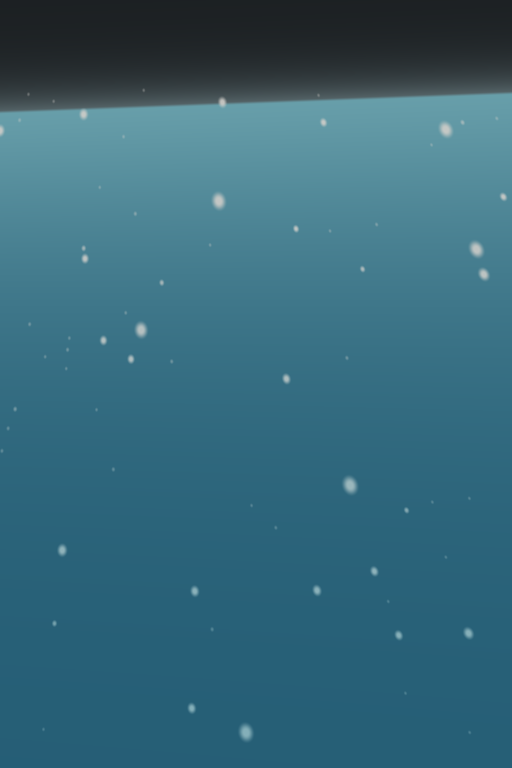
A Shadertoy shader for this background:

```glsl
const vec3 SKY_DARK = vec3(0.108, 0.124, 0.134);
const vec3 SKY_HAZE = vec3(0.335, 0.395, 0.410);
const vec3 WATER_DEEP = vec3(0.142, 0.365, 0.458);
const vec3 WATER_LIT = vec3(0.405, 0.620, 0.665);
const vec3 FLAKE_WARM = vec3(0.82, 0.81, 0.79);
const vec3 FLAKE_COOL = vec3(0.57, 0.73, 0.76);

const int FLAKE_COUNT = 66;

float hash(float n, float seed) {
    vec2 q = fract(vec2(n * 0.1031 + seed * 0.317, n * 0.1373 + seed * 0.733));
    q += dot(q, q.yx + 33.33);
    return fract((q.x + q.y) * q.x * 7.13);
}

mat2 rotation(float angle) {
    float c = cos(angle), s = sin(angle);
    return mat2(c, -s, s, c);
}

float horizonHeight(float across) {
    return mix(0.854, 0.879, across);
}

// Dark sky with a thin haze resting on the horizon
vec3 skyColor(float altitude) {
    return mix(SKY_DARK, SKY_HAZE, exp(-max(altitude, 0.0) / 0.031));
}

// Light fades with depth, a little slower toward the right
vec3 waterColor(float depth, float across) {
    float d = max(depth, 0.0) * (1.05 - 0.10 * across);
    return mix(WATER_DEEP, WATER_LIT, exp(-pow(d / 0.28, 1.2)));
}

// Soft oval spot, stretched along its local y axis
float softFlake(vec2 offset, float radius, float angle, float pixel) {
    vec2 q = rotation(angle) * offset;
    q.y /= 1.3;
    float blur = radius * 0.55 + pixel * 0.5;
    return 1.0 - smoothstep(radius - blur, radius + blur, length(q));
}

// Scattered flakes: mostly tiny, a few large, denser at upper left
vec3 addFlakes(vec3 color, vec2 p, float aspect, float pixel) {
    for (int i = 0; i < FLAKE_COUNT; i++) {
        float n = float(i) + 1.0;
        float across = pow(hash(n, 1.0), 1.15);
        float height = 0.885 * pow(hash(n, 2.0), 0.75);
        float size = pow(hash(n, 3.0), 4.0);
        float radius = mix(0.0014, 0.0074, size);
        float angle = mix(-0.1, 0.55, across);
        float opacity = mix(0.35, 0.88, smoothstep(0.0, 0.25, size));
        vec2 offset = p - vec2(across * aspect, height);
        vec3 tint = mix(FLAKE_COOL, FLAKE_WARM, smoothstep(0.1, 0.75, height));
        color = mix(color, tint, opacity * softFlake(offset, radius, angle, pixel));
    }
    return color;
}

void mainImage(out vec4 fragColor, in vec2 fragCoord) {
    vec2 p = fragCoord / iResolution.y;
    float aspect = iResolution.x / iResolution.y;
    float pixel = 1.0 / iResolution.y;
    float across = p.x / aspect;

    // Tilted, slightly blurred horizon
    float altitude = p.y - horizonHeight(across);
    float edge = max(0.0025, pixel);
    float aboveWater = smoothstep(-edge, edge, altitude);
    vec3 color = mix(waterColor(-altitude, across), skyColor(altitude), aboveWater);

    color = addFlakes(color, p, aspect, pixel);
    fragColor = vec4(color, 1.0);
}
```
